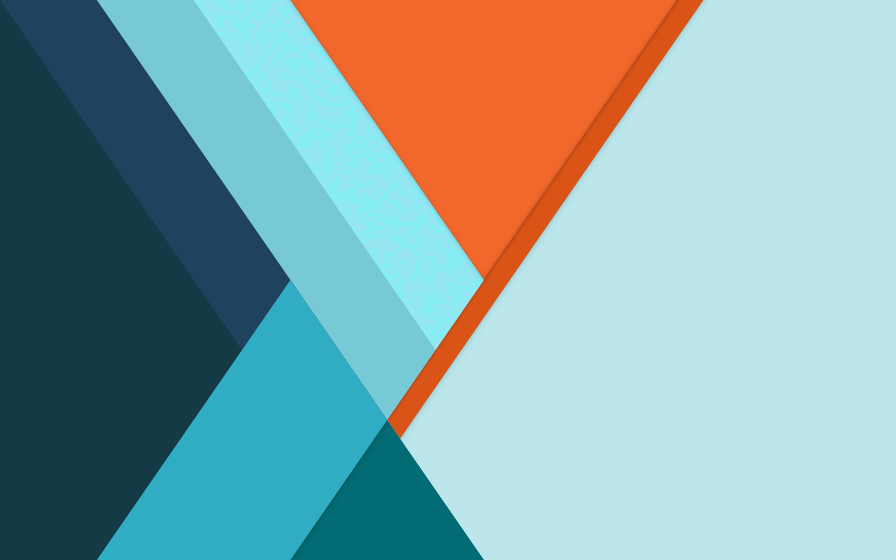
This background is drawn by a WebGL 1 fragment shader. Its source:

```glsl
precision highp float;
// Overlapping flat paper sheets cut along two mirrored diagonal directions.
// Each point gets a falling and a rising diagonal coordinate; the sheets are
// smooth steps in those, with thin contact shadows and a mottled cyan strip.

uniform vec2 u_resolution;

const float SLOPE = 0.6915;          // horizontal run per unit of height
const float STRIPE = SLOPE * 0.25;   // spacing of the falling stripes

float hash(vec2 p) {
  return fract(sin(dot(p, vec2(127.1, 311.7))) * 43758.5453);
}

float valueNoise(vec2 p) {
  vec2 cell = floor(p);
  vec2 t = fract(p);
  t = t * t * (3.0 - 2.0 * t);
  float low = mix(hash(cell), hash(cell + vec2(1.0, 0.0)), t.x);
  float high = mix(hash(cell + vec2(0.0, 1.0)), hash(cell + 1.0), t.x);
  return mix(low, high, t.y);
}

// Antialiased step across a diagonal edge
float cover(float edge, float coord) {
  float halfWidth = 0.65 / u_resolution.y;
  return smoothstep(edge - halfWidth, edge + halfWidth, coord);
}

// Shadow that is strongest at the edge and fades over the given width
float contact(float distanceToEdge, float width) {
  return exp(-max(distanceToEdge, 0.0) / width);
}

void main() {
  vec2 p = gl_FragCoord.xy / u_resolution.y;
  float drop = SLOPE * (1.0 - p.y);
  float fall = p.x - drop;
  float rise = p.x + drop;

  float tealEdge = 5.0 * STRIPE;
  float bandLeft = 7.0 * STRIPE;
  float bandRight = bandLeft + 0.046;

  // Falling stripes, from the dark corner to the orange wedge
  vec3 color = vec3(0.08, 0.23, 0.27);
  color = mix(color, vec3(0.12, 0.26, 0.37), cover(0.0, fall));
  color = mix(color, vec3(0.47, 0.79, 0.84), cover(STRIPE, fall));

  float mottle = smoothstep(0.3, 0.7, valueNoise(p * vec2(100.0, 130.0)));
  vec3 cyan = mix(vec3(0.53, 0.93, 0.96), vec3(0.59, 0.90, 0.95), mottle);
  cyan *= 1.0 - 0.14 * contact(3.0 * STRIPE - fall, 0.004);
  color = mix(color, cyan, cover(2.0 * STRIPE, fall));

  vec3 orange = vec3(0.95, 0.405, 0.17);
  orange *= 1.0 - 0.10 * contact(fall - 3.0 * STRIPE, 0.003);
  orange *= 1.0 - 0.22 * contact(bandLeft - rise, 0.003);
  color = mix(color, orange, cover(3.0 * STRIPE, fall));

  // Rising teal strip and dark foot below the second falling edge
  vec3 foot = vec3(0.01, 0.42, 0.45);
  foot *= 1.0 - 0.18 * contact(rise - bandLeft, 0.004);
  vec3 lower = mix(vec3(0.19, 0.68, 0.76), foot, cover(bandLeft, rise));
  float above = cover(STRIPE, fall);
  color = mix(color, lower, cover(tealEdge, rise) * (1.0 - above));

  // Burnt orange band and the pale sheet to its right
  vec3 band = vec3(0.86, 0.33, 0.09);
  band *= 1.0 - 0.20 * contact(rise - bandLeft, 0.003);
  vec3 pale = vec3(0.737, 0.902, 0.922);
  pale *= 1.0 - vec3(0.20, 0.11, 0.11) * contact(rise - bandRight, 0.005);
  vec3 right = mix(band, pale, cover(bandRight, rise));
  color = mix(color, right, cover(bandLeft, rise) * above);

  gl_FragColor = vec4(color, 1.0);
}
```
